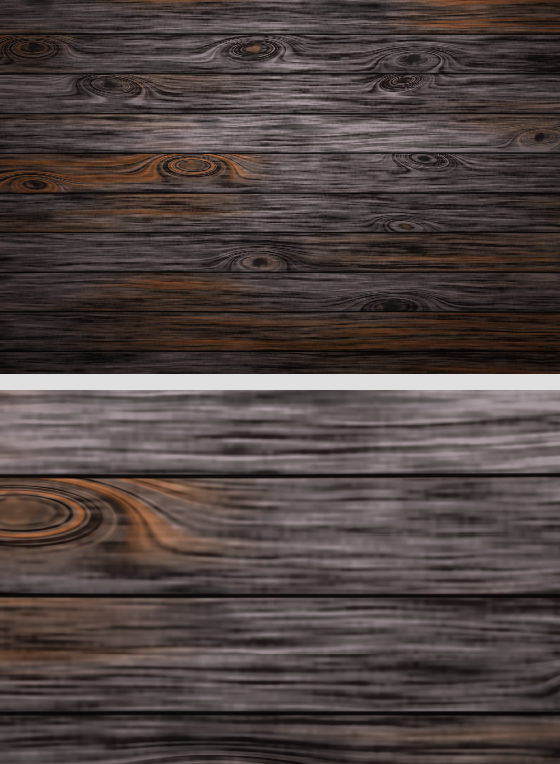
Top: the whole. Bottom: its middle third, enlarged.
This texture is drawn by a Shadertoy shader. Its source:

```glsl
// Dark stained horizontal boards with weathered grain, amber streaks and knots.
// Each board warps a grain coordinate, bends it into rings around hashed knots,
// then reads stretched noise along it; a soft pool of light falls on the upper middle.

float hash(vec2 p) {
    vec3 q = fract(p.xyx * 0.1031);
    q += dot(q, q.yzx + 33.33);
    return fract((q.x + q.y) * q.z);
}

float noise(vec2 p) {
    vec2 i = floor(p), f = fract(p);
    f = f * f * (3.0 - 2.0 * f);
    return mix(mix(hash(i), hash(i + vec2(1, 0)), f.x),
               mix(hash(i + vec2(0, 1)), hash(i + vec2(1, 1)), f.x), f.y);
}

void mainImage(out vec4 fragColor, in vec2 fragCoord) {
    vec2 uv = fragCoord / iResolution.xy;
    vec2 p = fragCoord / iResolution.y;
    float aspect = iResolution.x / iResolution.y;
    float pixel = 1.0 / iResolution.y;

    // Boards, counted from the top; the first and last are cut by the canvas
    float pitch = 0.106;
    float row = (1.0 - p.y - 0.0918) / pitch + 1.0;
    row += 0.02 * (noise(vec2(p.x * 3.0, floor(row + 0.5) * 7.0)) - 0.5);
    float board = floor(row);
    float across = fract(row);
    vec2 q = vec2(p.x, (across - 0.5) * pitch);
    float seed = board * 17.3 + 5.0;

    // Wandering grain coordinate
    float grain = q.y + 0.016 * (noise(vec2(q.x * 1.8, seed)) - 0.5)
                + 0.014 * (noise(vec2(q.x * 3.5, q.y * 22.0 + seed)) - 0.5)
                + 0.003 * noise(vec2(q.x * 18.0, q.y * 60.0 + seed));

    // Knots: rings pull the grain around them, with a dark or amber core
    float core = 0.0, halo = 0.0, amberCore = 0.0;
    for (int i = 0; i < 3; i++) {
        vec2 key = vec2(board * 3.0 + float(i), 41.0);
        if (hash(key) < 0.6) continue;
        vec2 centre = vec2((float(i) + hash(key + 3.0)) * aspect / 3.0,
                           (hash(key + 7.0) - 0.5) * 0.08);
        float size = mix(0.009, 0.02, hash(key + 11.0));
        vec2 d = q - centre;
        d.x += d.y * (hash(key + 13.0) - 0.5) * 2.0;
        float rim = length(d / vec2(1.6, 1.0)) / size;
        rim += 0.7 * (noise(q * 90.0 + seed) - 0.5);
        vec2 reach = d / vec2(0.02 + size * 3.5, 0.012 + size);
        float pull = exp(-dot(reach, reach));
        grain = mix(grain, length(d / vec2(2.3, 1.0)) + 0.1, pull);
        float inside = 1.0 - smoothstep(0.4, 1.1, rim);
        core = max(core, inside);
        halo = max(halo, pull);
        amberCore = max(amberCore, inside * step(0.72, hash(key + 19.0)));
    }

    // Growth bands, thin continuous fibres, pores and faint saw marks
    float bands = noise(vec2(q.x * 1.6, grain * 80.0 + seed));
    float rings = noise(vec2(q.x * 4.0, grain * 170.0 + seed * 2.0));
    float fibre = noise(vec2(q.x * 11.0, grain * 290.0 + seed * 3.0));
    float pores = noise(vec2(q.x * 38.0, q.y * 290.0 + seed));
    float saw = noise(vec2(q.x * 200.0, q.y * 160.0 + seed));
    float stain = noise(vec2(q.x * 4.0, q.y * 14.0 + seed));
    float tone = 0.53 + 0.18 * (bands - 0.5) + 0.30 * (rings - 0.5)
               + 0.40 * (fibre - 0.5) + 0.26 * (pores - 0.5) + 0.09 * (saw - 0.5)
               + 0.22 * (stain - 0.5) + 0.08 * (hash(vec2(board, 9.0)) - 0.5);
    tone -= 0.08 * halo;

    vec3 wood = mix(vec3(0.105, 0.08, 0.073), vec3(0.35, 0.318, 0.315),
                    smoothstep(0.15, 0.58, tone));
    wood = mix(wood, vec3(0.56, 0.515, 0.525), smoothstep(0.5, 0.9, tone));

    // Amber streaks where the stain has worn thin, more toward sides and bottom
    float worn = noise(vec2(q.x * 2.2, seed * 1.7 + q.y * 9.0));
    worn += 0.3 * abs(uv.x - 0.5) + 0.16 * (0.6 - uv.y) + 0.1 * halo;
    float amber = smoothstep(0.5, 0.9, worn) * smoothstep(0.48, 0.72, 0.6 * bands + 0.4 * rings);
    vec3 amberWood = vec3(0.50, 0.325, 0.19) * (0.3 + 1.1 * tone);
    wood = mix(wood, amberWood, 0.75 * amber);
    wood *= mix(vec3(1.0), vec3(1.03, 0.89, 0.76), smoothstep(0.5, 0.95, worn));

    // Knot cores and charred flecks
    vec3 coreColor = mix(vec3(0.08, 0.07, 0.07), vec3(0.36, 0.26, 0.19), amberCore);
    wood = mix(wood, coreColor * (0.6 + 0.8 * rings), core * 0.8);
    float char = smoothstep(0.74, 0.92, noise(vec2(q.x * 9.0, q.y * 40.0 + seed * 5.0)));
    wood *= 1.0 - 0.3 * char * (1.0 - amber);

    // Seams: thin dark gap, rounded shoulder and a lit upper edge
    float edge = (0.5 - abs(across - 0.5)) * pitch;
    wood *= 0.78 + 0.22 * smoothstep(0.0, 0.009, edge);
    float lip = smoothstep(0.001, 0.003, edge) * (1.0 - smoothstep(0.003, 0.006, edge));
    wood += vec3(0.12, 0.10, 0.085) * lip * step(across, 0.5) * rings;
    float gap = 1.0 - smoothstep(0.0013 - pixel * 0.5, 0.0022 + pixel * 0.5, edge);
    wood = mix(wood, vec3(0.025, 0.018, 0.016), gap * 0.92);

    // Pool of light, cool at its heart and warm in the dim borders
    vec2 away = (uv - vec2(0.52, 0.68)) * vec2(1.15, 1.05);
    float light = exp(-3.0 * dot(away, away));
    wood *= mix(vec3(0.31, 0.27, 0.25), vec3(1.2, 1.2, 1.22), light);
    fragColor = vec4(clamp(wood, 0.0, 1.0), 1.0);
}
```
